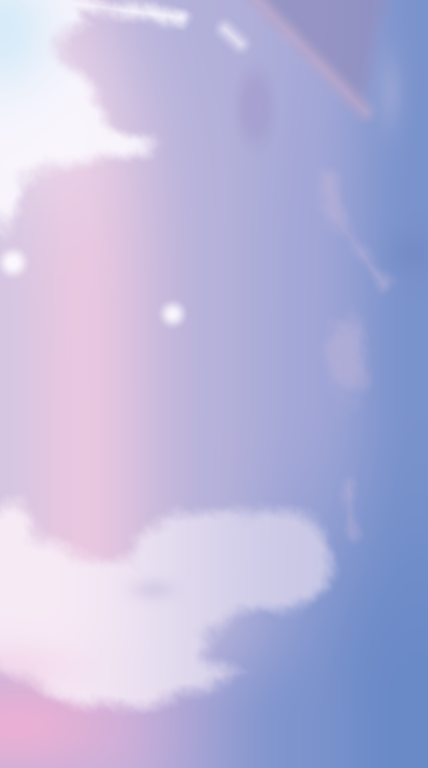
A Shadertoy shader for this texture:

```glsl
// A soft pastel sky: a lavender-to-blue gradient, two billowing clouds and
// a few wisps, petals and glowing dots. Clouds are smooth unions of ellipses
// whose outlines are ruffled by layered sines. Lengths are canvas heights.

const vec3 PINK = vec3(0.91, 0.78, 0.88);
const vec3 LAVENDER = vec3(0.72, 0.70, 0.855);
const vec3 BLUE = vec3(0.48, 0.575, 0.80);
const vec3 MAUVE = vec3(0.57, 0.56, 0.75);
const vec3 WHITE = vec3(0.98, 0.97, 0.995);

float layeredSines(vec2 p) {
    float sum = 0.0, amplitude = 0.5;
    for (int i = 0; i < 4; i++) {
        sum += amplitude * sin(p.x + 1.3 * sin(p.y)) * cos(p.y + 0.7);
        p = mat2(1.5, 1.1, -1.1, 1.5) * p + 1.7;
        amplitude *= 0.55;
    }
    return sum;
}

float ellipse(vec2 p, vec2 center, vec2 radius) {
    return (length((p - center) / radius) - 1.0) * min(radius.x, radius.y);
}

float capsule(vec2 p, vec2 a, vec2 b, float radius) {
    vec2 ab = b - a;
    float t = clamp(dot(p - a, ab) / dot(ab, ab), 0.0, 1.0);
    return length(p - a - ab * t) - radius;
}

float smoothUnion(float a, float b, float k) {
    float h = max(k - abs(a - b), 0.0) / k;
    return min(a, b) - 0.25 * k * h * h;
}

float cover(float d, float blur) {
    return 1.0 - smoothstep(-blur, blur, d);
}

float glow(vec2 p, vec2 center, vec2 radius) {
    vec2 d = (p - center) / radius;
    return exp(-dot(d, d));
}

vec3 sky(vec2 p, float x) {
    vec3 c = mix(vec3(0.84, 0.775, 0.885), PINK, smoothstep(0.0, 0.19, x));
    c = mix(c, LAVENDER, smoothstep(0.19, 0.50, x));
    c = mix(c, vec3(0.63, 0.65, 0.84), smoothstep(0.45, 0.76, x));
    c = mix(c, BLUE, smoothstep(0.72, 0.97, x));
    c = mix(c, vec3(0.69, 0.69, 0.855), 0.75 * glow(p, vec2(0.24, 1.0), vec2(0.16, 0.19)));
    // deeper blue gathers at the lower right
    float low = smoothstep(0.48, 0.08, p.y) * smoothstep(0.45, 0.92, x);
    c = mix(c, vec3(0.40, 0.53, 0.775), 0.85 * low);
    float floorShade = smoothstep(0.20, 0.06, p.y);
    vec3 floorColor = mix(vec3(0.75, 0.67, 0.85), vec3(0.47, 0.57, 0.80), smoothstep(0.25, 0.72, x));
    c = mix(c, floorColor, 0.85 * floorShade * smoothstep(0.95, 0.60, x));
    return mix(c, vec3(0.93, 0.69, 0.83), 0.9 * glow(p, vec2(0.02, 0.055), vec2(0.13, 0.065)));
}

float upperCloud(vec2 p) {
    float d = ellipse(p, vec2(0.02, 0.91), vec2(0.10, 0.14));
    d = smoothUnion(d, ellipse(p, vec2(0.10, 0.86), vec2(0.05, 0.065)), 0.03);
    d = smoothUnion(d, ellipse(p, vec2(0.14, 0.812), vec2(0.05, 0.018)), 0.02);
    d = smoothUnion(d, ellipse(p, vec2(0.005, 0.755), vec2(0.02, 0.045)), 0.02);
    float hollow = ellipse(p, vec2(0.146, 0.935), vec2(0.070, 0.043));
    hollow = smoothUnion(hollow, ellipse(p, vec2(0.195, 0.878), vec2(0.072, 0.059)), 0.02);
    d = max(d, -hollow);
    return min(d, capsule(p, vec2(0.06, 1.0), vec2(0.235, 0.977), 0.007));
}

float lowerCloud(vec2 p) {
    float d = ellipse(p, vec2(0.03, 0.215), vec2(0.09, 0.085));
    d = smoothUnion(d, ellipse(p, vec2(0.155, 0.175), vec2(0.15, 0.095)), 0.03);
    d = smoothUnion(d, ellipse(p, vec2(0.27, 0.258), vec2(0.10, 0.077)), 0.02);
    d = smoothUnion(d, ellipse(p, vec2(0.36, 0.272), vec2(0.070, 0.065)), 0.02);
    d = smoothUnion(d, ellipse(p, vec2(0.25, 0.145), vec2(0.06, 0.035)), 0.02);
    d = smoothUnion(d, ellipse(p, vec2(0.015, 0.30), vec2(0.03, 0.04)), 0.015);
    return max(d, -ellipse(p, vec2(0.345, 0.16), vec2(0.075, 0.047)));
}

void mainImage(out vec4 fragColor, in vec2 fragCoord) {
    vec2 p = fragCoord / iResolution.y;
    float x = fragCoord.x / iResolution.x;
    float ruffle = layeredSines(p * 62.0);
    vec3 color = sky(p, x);

    // upper left cloud, icy at the corner
    vec3 ice = mix(WHITE, vec3(0.84, 0.93, 0.98), glow(p, vec2(0.0, 0.96), vec2(0.07, 0.08)));
    color = mix(color, WHITE, 0.35 * glow(p, vec2(0.05, 0.86), vec2(0.11, 0.13)));
    color = mix(color, ice, 0.93 * cover(upperCloud(p) + 0.007 * ruffle, 0.012));

    // mauve wedge with a rosy left rim
    float rim = dot(p - vec2(0.332, 1.0), normalize(vec2(-0.15, -0.143)));
    float wedge = max(rim, dot(p - vec2(0.50, 1.0), normalize(vec2(0.15, -0.03))));
    color = mix(color, MAUVE, 0.8 * cover(wedge + 0.004 * ruffle, 0.016));
    float rosy = cover(capsule(p, vec2(0.335, 1.0), vec2(0.475, 0.855), 0.007), 0.014);
    color = mix(color, vec3(0.79, 0.69, 0.81), 0.65 * rosy);

    // petal, shaded patch and pale wisps on the right
    color = mix(color, vec3(0.63, 0.60, 0.79), 0.6 * cover(ellipse(p, vec2(0.333, 0.86), vec2(0.022, 0.046)), 0.012));
    color = mix(color, vec3(0.45, 0.53, 0.77), 0.6 * glow(p, vec2(0.54, 0.67), vec2(0.035, 0.03)));
    float wisps = capsule(p, vec2(0.428, 0.765), vec2(0.435, 0.72), 0.010);
    wisps = smoothUnion(wisps, capsule(p, vec2(0.435, 0.72), vec2(0.50, 0.63), 0.004), 0.02);
    wisps = min(wisps, ellipse(p, vec2(0.452, 0.535), vec2(0.024, 0.052)));
    wisps = min(wisps, capsule(p, vec2(0.454, 0.37), vec2(0.458, 0.30), 0.003));
    color = mix(color, vec3(0.73, 0.70, 0.85), 0.65 * cover(wisps + 0.008 * ruffle, 0.014));
    color = mix(color, vec3(0.64, 0.67, 0.84), 0.6 * glow(p, vec2(0.508, 0.88), vec2(0.018, 0.05)));

    // lower cloud, fading from white to lilac, with a small dim fold
    vec3 puff = mix(vec3(0.97, 0.925, 0.965), vec3(0.80, 0.79, 0.905), smoothstep(0.05, 0.43, p.x));
    puff = mix(puff, vec3(0.77, 0.74, 0.87), 0.5 * glow(p, vec2(0.20, 0.232), vec2(0.028, 0.014)));
    puff = mix(puff, vec3(0.95, 0.81, 0.90), 0.6 * glow(p, vec2(0.0, 0.13), vec2(0.10, 0.035)));
    color = mix(color, puff, 0.95 * cover(lowerCloud(p) + 0.008 * ruffle, 0.014));

    // round lights and a slanted glint
    color = mix(color, WHITE, cover(length(p - vec2(0.017, 0.658)) - 0.014, 0.010));
    color = mix(color, WHITE, 0.95 * cover(length(p - vec2(0.225, 0.591)) - 0.012, 0.010));
    color = mix(color, WHITE, 0.8 * cover(capsule(p, vec2(0.293, 0.962), vec2(0.313, 0.943), 0.005), 0.013));
    fragColor = vec4(color, 1.0);
}
```
